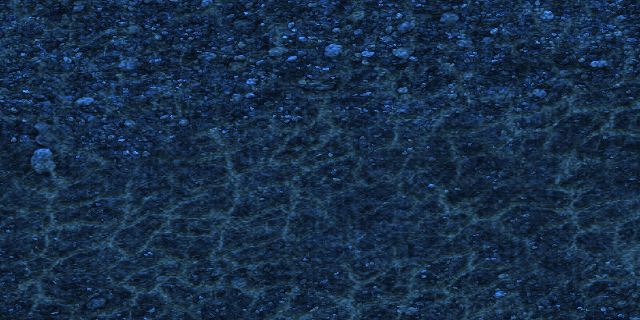
Reproduce this texture procedurally as a WebGL 1 fragment shader.

```glsl
precision highp float;
// Pebbly bed under clear dark blue water, crossed by a net of caustic light.

uniform vec2 u_resolution;

const vec3 ABYSS = vec3(0.042, 0.095, 0.165);
const vec3 DEEP  = vec3(0.078, 0.160, 0.275);
const vec3 BLUE  = vec3(0.085, 0.200, 0.400);
const vec3 BRIGHT = vec3(0.155, 0.350, 0.660);
const vec3 PALE  = vec3(0.165, 0.325, 0.490);
const vec3 OLIVE = vec3(0.170, 0.270, 0.200);

float hash(vec2 p) {
  return fract(sin(dot(p, vec2(127.1, 311.7))) * 43758.5453);
}

vec2 hash2(vec2 p) {
  return vec2(hash(p), hash(p + 57.3));
}

float noise(vec2 p) {
  vec2 i = floor(p), f = fract(p);
  f = f * f * (3.0 - 2.0 * f);
  return mix(mix(hash(i), hash(i + vec2(1, 0)), f.x),
             mix(hash(i + vec2(0, 1)), hash(i + vec2(1, 1)), f.x), f.y);
}

float fbm(vec2 p) {
  float sum = 0.0, amp = 0.5;
  for (int i = 0; i < 4; i++) {
    sum += amp * noise(p);
    p = mat2(1.6, 1.2, -1.2, 1.6) * p + 7.1;
    amp *= 0.5;
  }
  return sum / 0.9375;
}

// Gap between the two nearest cell points: zero on the cell borders.
float cellGap(vec2 p) {
  vec2 cell = floor(p);
  float near = 9.0, next = 9.0;
  for (int j = -1; j <= 1; j++)
  for (int i = -1; i <= 1; i++) {
    vec2 c = cell + vec2(i, j);
    float d = length(c + 0.1 + 0.8 * hash2(c) - p);
    next = min(next, max(near, d));
    near = min(near, d);
  }
  return next - near;
}

// Rippled light net of long flat cells, leaning up to the right.
float caustic(vec2 p) {
  vec2 warp = vec2(fbm(p * 8.0), fbm(p * 8.0 + 31.0)) - 0.5;
  vec2 q = p + vec2(0.09, 0.07) * warp;
  q.y += 0.012 * (noise(p * vec2(30.0, 44.0)) - 0.5) - 0.30 * q.x;
  float broad = exp(-15.0 * cellGap(q * vec2(5.6, 13.0)));
  float fine = exp(-13.0 * cellGap(q * vec2(10.0, 28.0) + 13.0));
  float strength = smoothstep(0.2, 0.75, noise(p * 9.0 + 4.0));
  return broad * (0.5 + 0.8 * strength) + 0.5 * fine * (0.3 + strength);
}

// One lumpy stone with a lit upper left and a dark rim.
vec3 stone(vec3 ground, vec2 d, vec2 size, float angle, float tone, float soft) {
  float c = cos(angle), s = sin(angle);
  vec2 e = mat2(c, -s, s, c) * d / size;
  float lump = 0.5 * (noise(e * 1.7 + tone * 91.0) - 0.5);
  float r = length(e) + lump;
  vec3 shaded = ground * mix(0.45, 1.0, smoothstep(0.8, 1.4, r));
  float light = 0.95 + 0.35 * dot(d / size, vec2(-0.35, 0.75));
  light *= 0.7 + 0.6 * noise(e * 3.0 + tone * 37.0);
  vec3 face = mix(ABYSS, mix(PALE, BRIGHT, fract(tone * 17.0)), pow(tone, 1.5));
  return mix(shaded, face * light, smoothstep(1.0, 1.0 - soft, r));
}

// Stones scattered one per cell; cover is the share of cells filled.
vec3 scatter(vec3 ground, vec2 p, float scale, float cover, float seed) {
  vec2 q = p * scale * vec2(1.0, 1.5) + seed;
  vec2 cell = floor(q);
  for (int j = -1; j <= 1; j++)
  for (int i = -1; i <= 1; i++) {
    vec2 c = cell + vec2(i, j);
    vec2 rnd = hash2(c + seed);
    vec2 size = mix(vec2(0.3, 0.22), vec2(0.68, 0.52), hash2(c + 3.7));
    vec3 laid = stone(ground, q - c - 0.15 - 0.7 * hash2(c), size,
                      1.6 * (rnd.y - 0.5), hash(c + 8.1), 0.25);
    ground = mix(ground, laid, smoothstep(0.0, 0.08, cover - rnd.x));
  }
  return ground;
}

void main() {
  vec2 p = gl_FragCoord.xy / u_resolution.y;
  float patches = fbm(p * 5.0) - 0.5;
  float bank = smoothstep(-0.13, 0.15, p.y - 0.55 - 0.08 * p.x + 0.3 * patches);
  float shore = smoothstep(0.27, 0.0, p.y + 0.2 * patches);
  float cover = 0.05 + 0.7 * bank + 0.3 * shore;

  // Gravelly ground, bluer toward the far bank
  float grit = fbm(p * vec2(60.0, 95.0));
  vec3 color = mix(ABYSS, mix(DEEP, BLUE, bank), smoothstep(0.25, 0.75, grit));
  color *= 1.0 + 0.5 * patches;

  // Pebbles bent by the ripples
  float ripple = noise(p * vec2(14.0, 46.0)) - 0.5;
  vec2 bent = p + vec2(0.018, 0.007) * ripple;
  color = scatter(color, bent, 54.0, cover + 0.12, 5.0);
  color = scatter(color, bent, 30.0, cover * 0.8, 19.0);
  color = scatter(color, bent, 18.0, cover * 0.27 - 0.01, 43.0);
  color = stone(color, bent - vec2(0.17, 0.57), vec2(0.075, 0.048), -0.35, 0.62, 0.12);
  color = stone(color, bent - vec2(0.135, 0.495), vec2(0.045, 0.037), 0.4, 0.86, 0.15);

  // Water streaks and caustics with a warm upper fringe
  float streak = fbm(p * vec2(12.0, 54.0) + 20.0);
  color *= mix(1.0, 0.35 + 1.5 * streak, 0.45 + 0.4 * bank);
  float net = mix(1.0, 0.55, bank) * (0.45 + 1.1 * grit);
  float warm = caustic(p - vec2(0.0, 0.008)) * net;
  float cool = caustic(p) * net;
  color = mix(color, OLIVE, 0.55 * clamp(warm, 0.0, 1.0));
  color = mix(color, PALE, 0.75 * clamp(cool, 0.0, 1.0));

  // Fine sparkle of sand grains
  float grain = noise(p * vec2(150.0, 230.0)) - 0.5;
  float sparkle = smoothstep(0.78, 0.95, noise(p * vec2(110.0, 150.0) + 9.0));
  color *= 1.03 + 0.85 * grain;
  color += 0.28 * sparkle * mix(PALE, BRIGHT, bank);
  gl_FragColor = vec4(color, 1.0);
}
```
